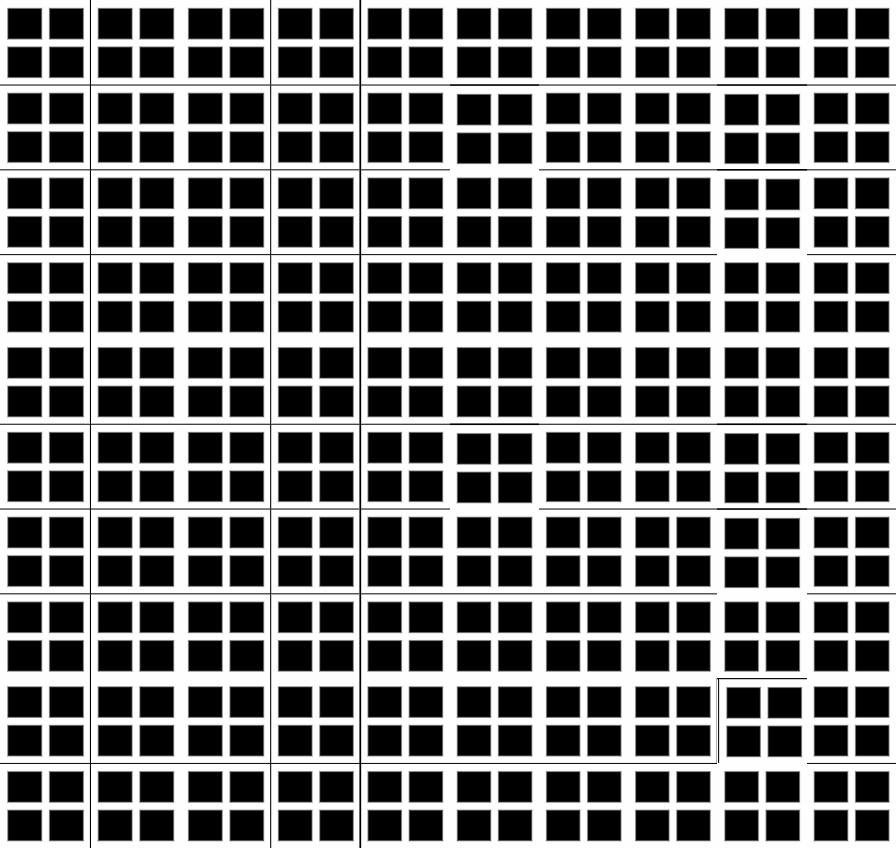
Write a WebGL 2 fragment shader that draws this pattern.

```glsl
#version 300 es
precision highp float;
// Ten by ten cells of four soft-edged black blocks on white, with hairline
// rules along some cell borders. A few cells in two columns sit slightly off
// and break the rules. Lengths are in 1/768 of the canvas width.
uniform vec2 u_resolution;
out vec4 outColor;

const float PI = 3.14159265;
const vec2 CELL = vec2(76.8, 72.6);

// Exact share of a pixel covered by a line of the given width
float lineCover(float dist, float width, float pixel) {
  float hi = min(dist + 0.5 * pixel, 0.5 * width);
  float lo = max(dist - 0.5 * pixel, -0.5 * width);
  return clamp((hi - lo) / pixel, 0.0, 1.0);
}

// Cells nudged out of line; they recur every four rows
bool isShifted(int col, int row) {
  int phase = row % 4;
  return row < 8 && ((col == 5 && phase == 1) || (col == 8 && (phase == 1 || phase == 2)));
}

// Width of the rule along the top of a cell, zero where there is none
float topRuleWidth(int col, int row) {
  int phase = row % 4;
  if (col == 8 && row == 8) return 1.0;
  if (isShifted(col, row)) return 1.4;
  bool broken = (col == 5 && phase == 2) || (col == 8 && (phase == 3 || row == 9));
  return phase == 0 || broken ? 0.0 : 0.85;
}

// Width of the rule along the left of a cell
float leftRuleWidth(int col, int row) {
  if (col == 4) return 1.5;
  if (col == 1 || col == 3) return 0.9;
  return col == 8 && row == 8 ? 0.9 : 0.0;
}

// Four blocks mirrored about the middle of the cell
float blockDistance(vec2 q) {
  vec2 d = abs(abs(q - vec2(38.7, 36.8)) - vec2(17.7, 16.5)) - vec2(14.1, 12.8);
  return max(d.x, d.y);
}

void main() {
  vec2 uv = gl_FragCoord.xy / u_resolution;
  vec2 pixel = 10.0 * CELL / u_resolution;
  vec2 pos = vec2(uv.x, 1.0 - uv.y) * 10.0 * CELL;

  // Slight uneven column spacing that vanishes at both side edges
  pos.x -= 1.4 * sin(PI * uv.x) + 0.5 * sin(2.0 * PI * uv.x);

  vec2 grid = pos / CELL;
  ivec2 cell = (ivec2(floor(grid)) + 10) % 10;
  ivec2 border = ivec2(round(grid)) % 10;
  vec2 toBorder = (grid - round(grid)) * CELL;

  // Blocks, with a soft grey rim
  vec2 nudge = isShifted(cell.x, cell.y) ? vec2(0.0, 1.0) : vec2(0.0);
  bool cornered = cell == ivec2(8);
  if (cornered) nudge = vec2(1.7, 0.6);
  float d = blockDistance(fract(grid) * CELL - nudge);
  float soften = max(1.0, pixel.x / 1.5);
  float ink = 1.0 - smoothstep(-0.75 * soften, 1.4 * soften, d);

  // Rules
  float across = topRuleWidth(cell.x, border.y);
  float down = leftRuleWidth(border.x, cell.y);
  float inset = cornered ? 1.2 : 0.0;
  ink = max(ink, lineCover(toBorder.y - 0.2, across, pixel.y));
  ink = max(ink, lineCover(toBorder.x - inset, down, pixel.x));

  outColor = vec4(vec3(mix(0.995, 0.0, ink)), 1.0);
}
```
